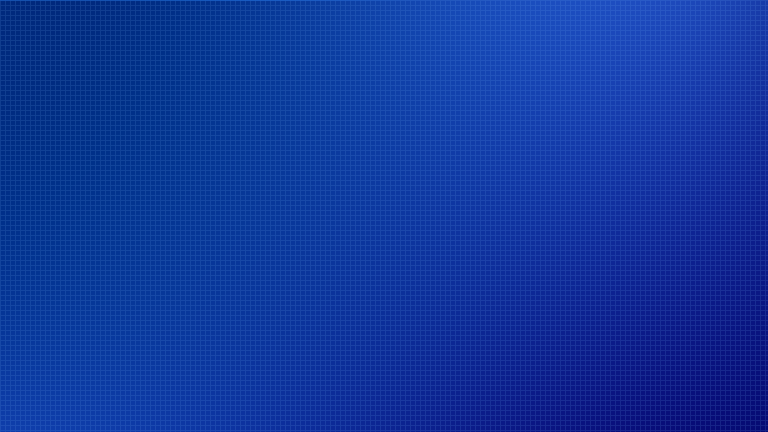
Reproduce this background procedurally as a WebGL 2 fragment shader.

```glsl
#version 300 es
precision highp float;

uniform vec2 u_resolution;
out vec4 fragColor;

// Smooth cubic through four colours spaced evenly from left to right
vec3 cubicRow(vec3 a, vec3 b, vec3 c, vec3 d, float x) {
  float t = 3.0 * x;
  return -a * (t - 1.0) * (t - 2.0) * (t - 3.0) / 6.0
       + b * t * (t - 2.0) * (t - 3.0) / 2.0
       - c * t * (t - 1.0) * (t - 3.0) / 2.0
       + d * t * (t - 1.0) * (t - 2.0) / 6.0;
}

// Running length of line material, used for exact box filtering
vec2 lineIntegral(vec2 p, float width) {
  return floor(p) * width + min(fract(p), width);
}

// Antialiased coverage of vertical (x) and horizontal (y) grid lines
vec2 gridCoverage(vec2 p, float width, float footprint) {
  vec2 halfStep = vec2(0.5 * footprint);
  return (lineIntegral(p + halfStep, width)
        - lineIntegral(p - halfStep, width)) / footprint;
}

void main() {
  vec2 uv = gl_FragCoord.xy / u_resolution;

  // Broad colour field: dark left, bright top, navy lower right
  vec3 top = cubicRow(vec3(0.00, 0.16, 0.49), vec3(0.02, 0.21, 0.58),
                      vec3(0.10, 0.30, 0.74), vec3(0.09, 0.23, 0.66), uv.x);
  vec3 middle = cubicRow(vec3(0.00, 0.185, 0.54), vec3(0.03, 0.215, 0.60),
                         vec3(0.06, 0.20, 0.63), vec3(0.05, 0.12, 0.55), uv.x);
  vec3 bottom = cubicRow(vec3(0.06, 0.24, 0.67), vec3(0.05, 0.19, 0.62),
                         vec3(0.04, 0.09, 0.52), vec3(0.02, 0.04, 0.45), uv.x);

  // Quadratic blend through the three rows
  float y = uv.y;
  vec3 color = bottom * (1.0 - y) * (1.0 - 2.0 * y)
             + middle * 4.0 * y * (1.0 - y)
             + top * y * (2.0 * y - 1.0);
  color = clamp(color, 0.0, 1.0);

  // Fine pale grid, anchored at the upper left
  float rows = 86.4;
  vec2 p = vec2(gl_FragCoord.x, u_resolution.y - gl_FragCoord.y) / u_resolution.y;
  vec2 lines = gridCoverage(p * rows, 0.2, rows / u_resolution.y);
  float grid = 1.0 - (1.0 - lines.x) * (1.0 - lines.y);
  color = mix(color, vec3(0.45, 0.70, 0.95), 0.14 * grid);

  // Brighter rim along the top edge, fading to the right
  float rim = 1.0 - smoothstep(0.0, 0.004, 1.0 - uv.y);
  color += vec3(0.02, 0.10, 0.16) * rim * (1.0 - smoothstep(0.3, 0.6, uv.x));

  fragColor = vec4(color, 1.0);
}
```
